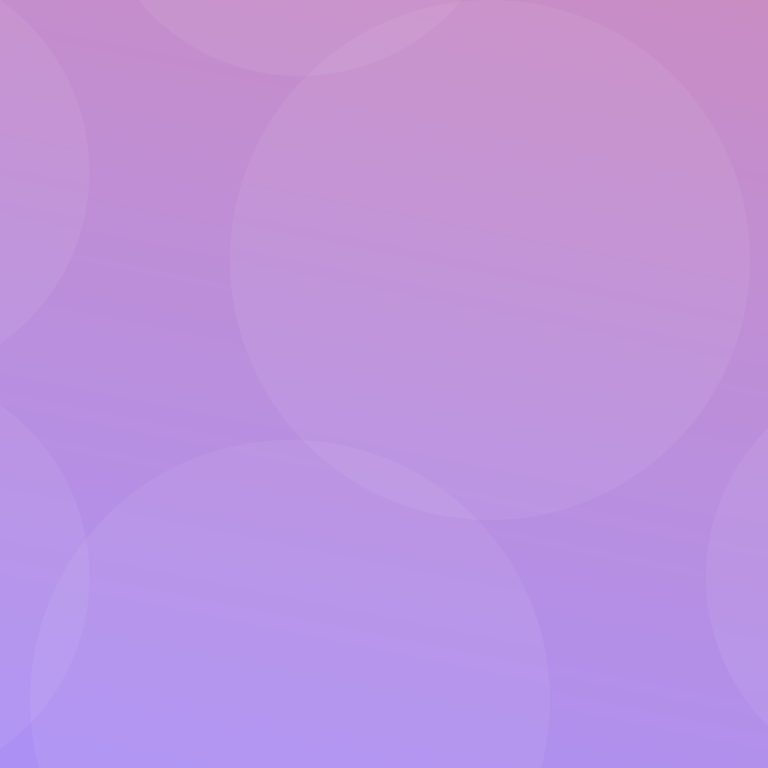
A WebGL 1 fragment shader for this background:

```glsl
precision highp float;
// Soft violet-to-pink gradient under large translucent white discs.
// The gradient is a tilted linear ramp; the discs come in three pairs,
// each given by a first centre and the step to the second one.

uniform vec2 u_resolution;

const vec3 VIOLET = vec3(0.675, 0.566, 0.958);
const vec3 PINK = vec3(0.788, 0.552, 0.768);
const vec2 RAMP_DIRECTION = vec2(0.2, 1.0);

const float DISC_OPACITY = 0.056;
const float LARGE_RADIUS = 0.3385;
const float SMALL_RADIUS = 0.2734;

const vec2 LARGE_START = vec2(0.638, 0.6615);
const vec2 LARGE_STEP = vec2(-0.2604, -0.573);
const vec2 LEFT_START = vec2(-0.1569, 0.776);
const vec2 LEFT_STEP = vec2(0.0, -0.5273);
const vec2 OUTER_START = vec2(0.3906, 1.1745);
const vec2 OUTER_STEP = vec2(0.8021, -0.9258);

// Linear ramp running from the lower left to the upper right corner.
vec3 background(vec2 p) {
    float t = dot(p, RAMP_DIRECTION) / (RAMP_DIRECTION.x + RAMP_DIRECTION.y);
    return mix(VIOLET, PINK, clamp(t, 0.0, 1.0));
}

// Lays one translucent white disc with a smooth edge over the colour.
vec3 addDisc(vec3 color, vec2 p, vec2 center, float radius) {
    float edge = 0.75 / u_resolution.y;
    float coverage = 1.0 - smoothstep(-edge, edge, length(p - center) - radius);
    return mix(color, vec3(1.0), DISC_OPACITY * coverage);
}

void main() {
    vec2 p = gl_FragCoord.xy / u_resolution.y;
    vec3 color = background(p);

    // One disc of each pair per pass.
    for (int i = 0; i < 2; i++) {
        float k = float(i);
        color = addDisc(color, p, LARGE_START + k * LARGE_STEP, LARGE_RADIUS);
        color = addDisc(color, p, LEFT_START + k * LEFT_STEP, SMALL_RADIUS);
        color = addDisc(color, p, OUTER_START + k * OUTER_STEP, SMALL_RADIUS);
    }

    gl_FragColor = vec4(color, 1.0);
}
```
